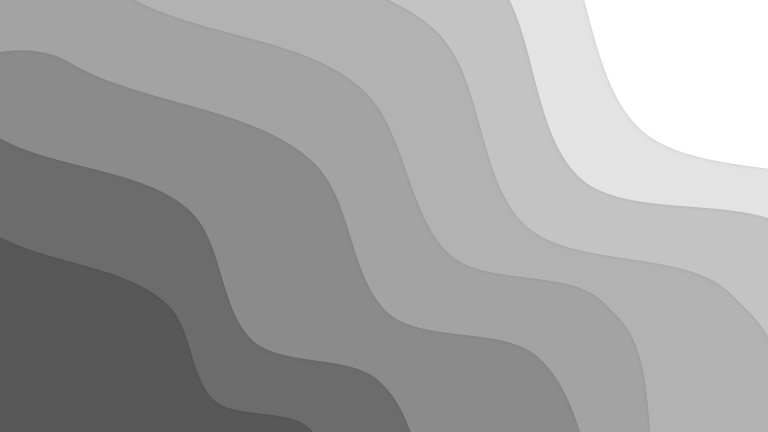
Reproduce this background procedurally as a Shadertoy shader.

```glsl
// Layout units: the canvas is this many units tall
const float CANVAS_HEIGHT = 432.0;

// Smooth wave through four turning points, with a final fall (start, end, depth)
float contour(float along, vec4 at, vec4 level, vec3 fall) {
    float height = mix(level.x, level.y, smoothstep(at.x, at.y, along));
    height = mix(height, level.z, smoothstep(at.y, at.z, along));
    height = mix(height, level.w, smoothstep(at.z, at.w, along));
    return height - fall.z * smoothstep(fall.x, fall.y, along);
}

// Bends a contour down quadratically before the given start
float cornerBend(float along, float start, float strength) {
    float reach = max(start - along, 0.0);
    return strength * reach * reach;
}

// Covers the far side of an edge with a lighter tone, above a thin soft shadow
float addLayer(float tone, float field, float lighterTone, float pixel) {
    float slope = max(length(vec2(dFdx(field), dFdy(field))), 1e-4);
    float dist = field / slope * pixel;
    float shadow = 0.075 * exp(-abs(dist) / 1.3);
    float cover = clamp(dist / pixel + 0.5, 0.0, 1.0);
    return mix(tone * (1.0 - shadow), lighterTone, cover);
}

void mainImage(out vec4 fragColor, in vec2 fragCoord) {
    float pixel = CANVAS_HEIGHT / iResolution.y;
    vec2 pos = fragCoord * pixel;

    // Diagonal axes: along the bands and across them
    float depth = CANVAS_HEIGHT - pos.y;
    float along = pos.x + depth;
    float across = pos.x - depth;

    // Band edges from the dark corner to the light one
    float edge1 = contour(along, vec4(190, 475, 612, 738),
                          vec4(-245, -137, -186, -119), vec3(750, 950, 50));
    float edge2 = contour(along, vec4(95, 405, 590, 762),
                          vec4(-145, -21, -88, -2), vec3(770, 980, 70));
    float edge3 = contour(along, vec4(80, 480, 697, 898),
                          vec4(0, 151, 75, 181), vec3(905, 1180, 98));
    edge3 -= cornerBend(along, 130.0, 0.00855);
    float edge4 = contour(along, vec4(75, 458, 701, 905),
                          vec4(125, 273, 195, 301), vec3(935, 1250, 185));
    float edge5 = contour(along, vec4(200, 470, 747, 1025),
                          vec4(330, 405, 300, 437), vec3(1060, 1300, 60));
    float edge6 = contour(along, vec4(200, 455, 754, 1040),
                          vec4(520, 520, 402, 565), vec3(1100, 1300, 0));
    float edge7 = contour(along, vec4(200, 440, 765, 1100),
                          vec4(636, 636, 511, 681), vec3(1100, 1300, 0));

    // Stacked grey bands
    float tone = 0.345;
    tone = addLayer(tone, across - edge1, 0.425, pixel);
    tone = addLayer(tone, across - edge2, 0.545, pixel);
    tone = addLayer(tone, across - edge3, 0.640, pixel);
    tone = addLayer(tone, across - edge4, 0.700, pixel);
    tone = addLayer(tone, across - edge5, 0.765, pixel);
    tone = addLayer(tone, across - edge6, 0.890, pixel);
    tone = addLayer(tone, across - edge7, 1.000, pixel);

    fragColor = vec4(vec3(tone), 1.0);
}
```
